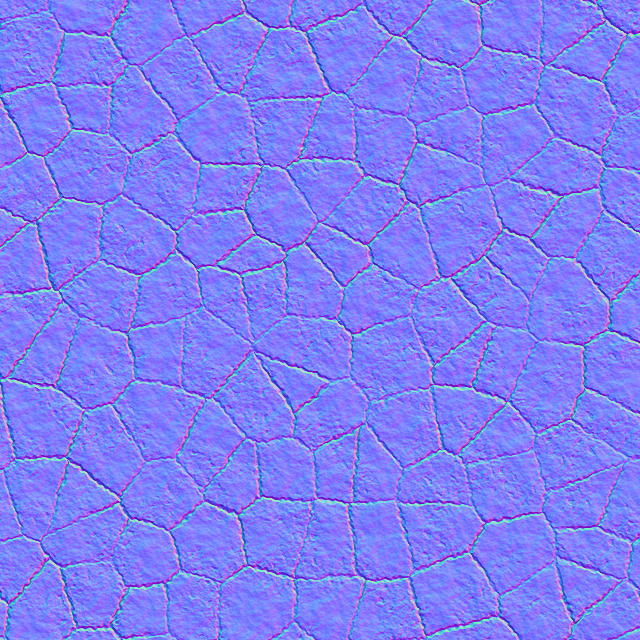
Write a three.js fragment shader that draws this texture map.

```glsl
// Tangent-space normal map of irregular flagstones split by thin, ragged cracks.
// A height field (Voronoi grooves plus layered gradient noise for the faces)
// is differentiated numerically and its normal is packed into colour.

varying vec2 vUv;

const float STONES = 10.6;        // stones across the canvas
const float CRACK_WIDTH = 0.0043; // half width of a crack
const float CRACK_DEPTH = 0.0038;
const float STEP = 0.0011;        // sampling step for the slope

float hash1(vec2 p) {
  vec3 q = fract(vec3(p.xyx) * 0.1031);
  q += dot(q, q.yzx + 33.33);
  return fract((q.x + q.y) * q.z);
}

vec2 hash2(vec2 p) {
  return vec2(hash1(p + 17.0), hash1(p + 91.0));
}

vec2 turn(vec2 p, float angle) {
  float c = cos(angle), s = sin(angle);
  return vec2(c * p.x - s * p.y, s * p.x + c * p.y);
}

// Ramp through one lattice corner in a random direction
float ramp(vec2 cell, vec2 offset) {
  float angle = 6.2832 * hash1(cell);
  return dot(vec2(cos(angle), sin(angle)), offset);
}

// Gradient noise, roughly -0.6..0.6
float noise(vec2 p) {
  vec2 i = floor(p), f = fract(p), e = vec2(1.0, 0.0);
  vec2 u = f * f * f * (f * (f * 6.0 - 15.0) + 10.0);
  float low = mix(ramp(i, f), ramp(i + e.xy, f - e.xy), u.x);
  float high = mix(ramp(i + e.yx, f - e.yx), ramp(i + e.xx, f - e.xx), u.x);
  return mix(low, high, u.y);
}

vec2 noise2(vec2 p) {
  return vec2(noise(p), noise(p + 57.3));
}

vec2 cellPoint(vec2 cell) {
  return cell + 0.5 + 0.92 * (hash2(cell) - 0.5);
}

// Distance to the nearest border between Voronoi cells
float borderDistance(vec2 p) {
  vec2 base = floor(p), home = base, toHome = vec2(0.0);
  float nearest = 9.0;
  for (int y = -1; y <= 1; y++)
    for (int x = -1; x <= 1; x++) {
      vec2 cell = base + vec2(float(x), float(y));
      vec2 r = cellPoint(cell) - p;
      float d = dot(r, r);
      if (d < nearest) { nearest = d; toHome = r; home = cell; }
    }
  float border = 9.0;
  for (int y = -2; y <= 2; y++)
    for (int x = -2; x <= 2; x++) {
      vec2 r = cellPoint(home + vec2(float(x), float(y))) - p;
      vec2 across = r - toHome;
      if (dot(across, across) > 0.0001)
        border = min(border, dot(0.5 * (r + toHome), normalize(across)));
    }
  return border;
}

// Bumpy stone face: faint swells, lumps and patchy fine grit
float stoneFace(vec2 p, float nearCrack) {
  vec2 q = p * vec2(0.88, 1.0);
  float patchy = smoothstep(-0.25, 0.3, noise(p * 14.0 + 4.0));
  float grit = mix(0.6, 1.2, patchy) + 0.6 * nearCrack;
  float h = 0.0028 * noise(turn(q, 0.4) * 27.0);
  h += 0.0016 * noise(turn(q, 1.1) * 68.0 + 20.0);
  h += 0.0010 * grit * noise(turn(q, 0.7) * 145.0 + 40.0);
  h += 0.0005 * grit * noise(turn(q, 0.2) * 270.0 + 60.0);
  // Small chipped flecks
  float chip = smoothstep(0.22, 0.48, noise(turn(p, 0.9) * 92.0 + 70.0));
  return h - 0.0016 * chip * patchy;
}

float height(vec2 p) {
  // Bend borders slightly and fray them finely
  vec2 ragged = p + 0.004 * noise2(p * 24.0) + 0.004 * noise2(turn(p, 0.5) * 125.0);
  float d = borderDistance(ragged * STONES + 3.0) / STONES;
  float strength = mix(0.5, 1.3, smoothstep(-0.3, 0.25, noise(p * 9.0 + 30.0)));
  float groove = 1.0 - smoothstep(0.0, CRACK_WIDTH, d);
  float shoulder = exp(-d / 0.010);
  return stoneFace(p, shoulder) - strength * (CRACK_DEPTH * groove + 0.0005 * shoulder);
}

void main() {
  float h = height(vUv);
  vec2 slope = vec2(height(vUv + vec2(STEP, 0.0)) - h,
                    height(vUv + vec2(0.0, STEP)) - h) / STEP;
  vec3 normal = normalize(vec3(-slope, 1.0));
  gl_FragColor = vec4(0.5 + 0.5 * normal, 1.0);
}
```
